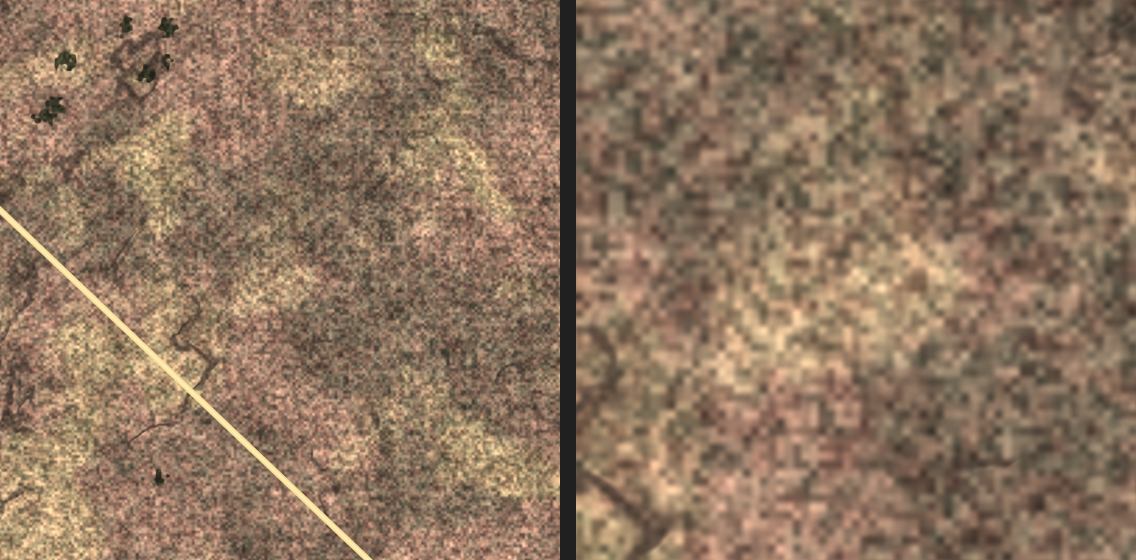
Left: the whole. Right: its middle third, enlarged.
A three.js fragment shader for this texture:

```glsl
varying vec2 vUv;

const vec3 CLAY = vec3(0.610, 0.480, 0.405);
const vec3 SAND = vec3(0.715, 0.615, 0.460);
const vec3 SCRUB = vec3(0.475, 0.405, 0.335);
const vec3 SHADOW = vec3(0.270, 0.220, 0.190);
const vec3 SHRUB = vec3(0.150, 0.170, 0.110);
const vec3 ROAD = vec3(0.970, 0.860, 0.560);

const vec2 ROAD_START = vec2(0.0, 0.625);
const vec2 ROAD_END = vec2(0.658, 0.0);
const float ROAD_HALF_WIDTH = 0.0056;
const float EDGE = 0.0012;
const float FINE_GRAIN = 200.0;
const float COARSE_GRAIN = 110.0;
const float GRAIN_CONTRAST = 0.60;
const vec2 WEAVE = vec2(86.0, 43.0);
const float SHRUB_CELLS = 15.0;
const float TAU = 6.28318;

float hash(vec2 p) {
  return fract(sin(dot(p, vec2(127.1, 311.7))) * 43758.55);
}

float noise(vec2 p) {
  vec2 i = floor(p);
  vec2 f = fract(p);
  f = f * f * (3.0 - 2.0 * f);
  float low = mix(hash(i), hash(i + vec2(1.0, 0.0)), f.x);
  float high = mix(hash(i + vec2(0.0, 1.0)), hash(i + 1.0), f.x);
  return mix(low, high, f.y);
}

float fbm(vec2 p) {
  float sum = 0.0;
  float gain = 0.5;
  for (int i = 0; i < 5; i++) {
    sum += gain * noise(p);
    p = mat2(0.8, 0.6, -0.6, 0.8) * p * 2.03 + 17.3;
    gain *= 0.5;
  }
  return sum / 0.97;
}

float segment(vec2 p, vec2 a, vec2 b) {
  vec2 ab = b - a;
  return length(p - a - ab * clamp(dot(p - a, ab) / dot(ab, ab), 0.0, 1.0));
}

// Dry washes and sandy flats, as a soft 0..1 mask
float sandMask(vec2 p) {
  float d = segment(p, vec2(0.27, 0.76), vec2(0.31, 0.30)) - 0.015;
  d = min(d, segment(p, vec2(0.0, 0.66), vec2(0.30, 0.79)));
  d = min(d, segment(p, vec2(0.24, 0.87), vec2(0.36, 1.0)) + 0.005);
  d = min(d, segment(p, vec2(0.17, 0.36), vec2(0.07, 0.05)) - 0.05);
  d = min(d, segment(p, vec2(0.80, 0.90), vec2(0.87, 0.64)) - 0.02);
  d = min(d, segment(p, vec2(0.84, 0.18), vec2(1.0, 0.13)) - 0.02);
  float ragged = 0.20 * (fbm(p * 13.0 + 4.0) - 0.5);
  float flats = smoothstep(0.58, 0.72, fbm(p * 8.0 + 31.0));
  return max(1.0 - smoothstep(-0.01, 0.045, d + ragged), 0.65 * flats);
}

// Short dark gullies that mostly run down to the right
float gullyMask(vec2 p) {
  vec2 q = mat2(0.77, 0.64, -0.64, 0.77) * p;
  float ridge = abs(fbm(q * vec2(7.0, 5.0) + 9.0) - 0.5);
  float broken = smoothstep(0.50, 0.66, fbm(p * 9.0 + 52.0));
  return (1.0 - smoothstep(0.004, 0.034, ridge)) * broken;
}

// Ragged bushes, one candidate per jittered cell on the western side
float shrubMask(vec2 p) {
  float mask = 0.0;
  float ragged = 0.022 * (noise(p * 120.0) - 0.5);
  vec2 home = floor(p * SHRUB_CELLS);
  for (int y = -1; y <= 1; y++) {
    for (int x = -1; x <= 1; x++) {
      vec2 cell = home + vec2(float(x), float(y));
      vec2 jitter = vec2(hash(cell + 3.1), hash(cell + 8.7));
      vec2 center = (cell + jitter) / SHRUB_CELLS;
      float zone = step(center.x, 0.31) * step(0.24, abs(center.y - 0.44));
      float present = zone * step(0.76, hash(cell + 21.4));
      float radius = mix(0.007, 0.015, hash(cell + 14.2));
      float d = length(p - center) + ragged - radius;
      mask = max(mask, present * (1.0 - smoothstep(-0.004, 0.004, d)));
    }
  }
  return mask;
}

void main() {
  vec2 p = vUv;
  vec2 warp = vec2(fbm(p * 6.0), fbm(p * 6.0 + 40.0)) - 0.5;
  vec2 q = p + 0.09 * warp;

  // Broad ground cover
  float scrub = smoothstep(0.44, 0.62, fbm(q * 5.0 + 12.0));
  vec3 color = mix(CLAY, SCRUB, 0.85 * scrub);
  color = mix(color, SAND, 0.85 * sandMask(p + 0.03 * warp));
  color *= 1.0 + 0.55 * (fbm(q * 24.0 + 70.0) - 0.5);

  // Woven rows on the eastern ground
  float field = smoothstep(0.36, 0.62, p.x + 0.6 * warp.y);
  vec2 wave = sin(TAU * WEAVE * (p + 0.006 * warp));
  color *= 1.0 + field * (0.05 * wave.y + 0.05 * wave.x * wave.y);

  // Grain, with a slight red to olive variation
  float fine = noise(p * FINE_GRAIN) - 0.5;
  float coarse = noise(p * COARSE_GRAIN + 5.0) - 0.5;
  color *= 1.0 + GRAIN_CONTRAST * (fine + 0.75 * coarse);
  color += vec3(0.06, -0.02, -0.01) * (noise(p * 95.0 + 63.0) - 0.5);

  // Gullies and bushes
  color = mix(color, SHADOW * (1.0 + 0.5 * fine), 0.75 * gullyMask(q));
  color = mix(color, SHRUB * (1.0 + fine), 0.85 * shrubMask(p));

  // Straight pale road
  vec2 along = normalize(ROAD_END - ROAD_START);
  float offset = abs(dot(p - ROAD_START, vec2(-along.y, along.x)));
  float road = 1.0 - smoothstep(ROAD_HALF_WIDTH - EDGE, ROAD_HALF_WIDTH + EDGE, offset);
  vec3 roadColor = mix(ROAD, vec3(1.0, 0.93, 0.72), 1.0 - smoothstep(0.0, ROAD_HALF_WIDTH, offset));
  color = mix(color, roadColor, road);

  gl_FragColor = vec4(color, 1.0);
}
```
